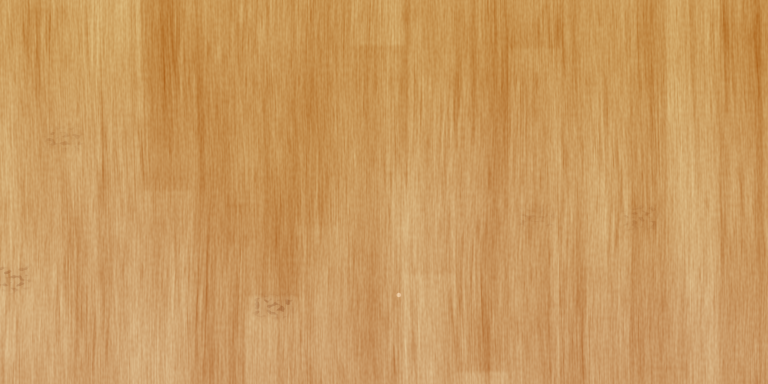
A WebGL 1 fragment shader for this texture:

```glsl
precision highp float;
// Laminated bamboo board: upright strips with fine fibres, streaks and node scars.
uniform vec2 u_resolution;

const float STRIP_WIDTH = 0.137;
const float BOARD_LENGTH = 0.95;
const vec3 HONEY = vec3(0.790, 0.598, 0.340);
const vec3 ROSY_TAN = vec3(0.796, 0.610, 0.408);
const vec3 TONE_STEP = vec3(0.018, 0.032, 0.036);
const vec3 SCAR_SHADE = vec3(0.13, 0.17, 0.15);
const vec3 SPECK_LIGHT = vec3(0.12, 0.17, 0.22);

vec2 hash2(vec2 p) {
  vec3 q = fract(p.xyx * vec3(0.1031, 0.1030, 0.0973));
  q += dot(q, q.yzx + 33.33);
  return fract((q.xx + q.yz) * q.zy);
}

vec2 gradientAt(vec2 cell) {
  float angle = 6.28318 * hash2(cell).x;
  return vec2(cos(angle), sin(angle));
}

// Gradient noise, roughly -0.7 to 0.7
float noise(vec2 p) {
  vec2 i = floor(p);
  vec2 f = p - i;
  vec2 u = f * f * f * (f * (f * 6.0 - 15.0) + 10.0);
  vec2 e = vec2(1.0, 0.0);
  float low = mix(dot(gradientAt(i), f), dot(gradientAt(i + e.xy), f - e.xy), u.x);
  float high = mix(dot(gradientAt(i + e.yx), f - e.yx),
                   dot(gradientAt(i + e.xx), f - e.xx), u.x);
  return mix(low, high, u.y);
}

// Noise drawn out along the strips
float fibre(vec2 p, float across, float along, float seed) {
  return noise(p * vec2(across, along) + seed);
}

// Thin continuous lines where the noise crosses zero
float hairline(vec2 p, float across, float along, float seed, float width) {
  return smoothstep(width, 0.0, abs(fibre(p, across, along, seed)));
}

// Tone of one strip, changing at its butt joints
float stripTone(float strip, float y) {
  float along = y / BOARD_LENGTH + hash2(vec2(strip, 7.0)).x * 5.0;
  float row = floor(along);
  float below = hash2(vec2(strip, row + 20.0)).y;
  float above = hash2(vec2(strip, row + 21.0)).y;
  return mix(below, above, smoothstep(0.985, 1.0, along - row)) - 0.5;
}

// Strip tones joined across a narrow soft seam
float boardTone(vec2 p) {
  float column = p.x / STRIP_WIDTH + 0.3;
  float strip = floor(column);
  float seam = smoothstep(0.94, 1.0, column - strip);
  return mix(stripTone(strip, p.y), stripTone(strip + 1.0, p.y), seam);
}

// Broad bands and streaks of the grain
float streakTone(vec2 p) {
  float tone = 2.2 * fibre(p, 6.0, 0.9, 3.0) + 1.9 * fibre(p, 15.0, 1.2, 17.0);
  tone += 1.0 * fibre(p, 44.0, 1.6, 31.0);
  return tone - 1.9 * smoothstep(0.2, 0.55, fibre(p, 24.0, 1.2, 97.0));
}

// Crisp sparse hairs over uneven fibres and faint grit
float hairTone(vec2 p) {
  float coarse = 1.2 * fibre(p, 88.0, 3.0, 53.0) + 1.7 * fibre(p, 150.0, 6.0, 71.0);
  float fine = 2.0 * fibre(p, 205.0, 16.0, 131.0) + 1.5 * fibre(p, 180.0, 85.0, 151.0);
  float presence = smoothstep(-0.2, 0.4, fibre(p, 14.0, 2.5, 173.0));
  float tone = coarse * (0.45 + 1.1 * presence) + fine;
  tone -= 1.7 * presence * hairline(p, 30.0, 1.1, 191.0, 0.08);
  float brightPresence = smoothstep(0.0, 0.4, fibre(p, 11.0, 2.5, 211.0));
  tone += 1.1 * brightPresence * hairline(p, 32.0, 1.4, 223.0, 0.08);
  return tone - 1.4 * smoothstep(0.3, 0.55, fibre(p, 115.0, 12.0, 113.0));
}

// Flecked patch left by a bamboo node, on some strips only
float nodeScar(vec2 p) {
  float column = p.x / STRIP_WIDTH + 0.3;
  float strip = floor(column);
  vec2 pick = hash2(vec2(strip, 41.0));
  vec2 d = vec2((column - strip - 0.5) * STRIP_WIDTH, p.y - 0.2 - 0.55 * pick.x);
  d.y += 0.02 * noise(vec2(p.x * 14.0, strip));
  float patchMask = smoothstep(0.062, 0.035, abs(d.x)) * smoothstep(0.045, 0.01, abs(d.y));
  float flecks = smoothstep(0.0, 0.35, noise(p * vec2(62.0, 95.0)));
  float strength = smoothstep(0.25, 0.9, pick.y);
  return patchMask * strength * (0.18 + 0.6 * flecks);
}

// Sparse round specks, each kept inside its own cell
float specks(vec2 p, float scale, float share, float seed) {
  vec2 cell = floor(p * scale);
  vec2 pick = hash2(cell + seed);
  vec2 centre = 0.2 + 0.6 * hash2(cell + seed + 60.0);
  float reach = length(p * scale - cell - centre) / scale;
  float radius = 0.002 + 0.003 * pick.y;
  return step(pick.x, share) * smoothstep(radius + 0.003, radius - 0.001, reach);
}

void main() {
  vec2 p = gl_FragCoord.xy / u_resolution.y;

  // Slight wander of the grain
  vec2 g = p;
  g.x += 0.020 * noise(p * vec2(2.5, 1.5) + 5.0) + 0.002 * noise(p * vec2(9.0, 5.0));

  float tone = 2.2 * boardTone(p) + streakTone(g) + hairTone(g);
  tone += 1.3 * noise(p * vec2(4.0, 3.0) + 11.0) + 0.3;

  // Honey at the top, rosier below
  float height = p.y + 0.2 * noise(p * 2.0 + 40.0);
  vec3 color = mix(ROSY_TAN, HONEY, smoothstep(0.0, 1.0, height));
  color += TONE_STEP * tone;

  // Scars and small flaws
  color -= SCAR_SHADE * nodeScar(p);
  color -= SCAR_SHADE * specks(p, 5.0, 0.07, 9.0);
  color += SPECK_LIGHT * specks(p, 6.0, 0.05, 25.0);

  gl_FragColor = vec4(clamp(color, 0.0, 1.0), 1.0);
}
```
